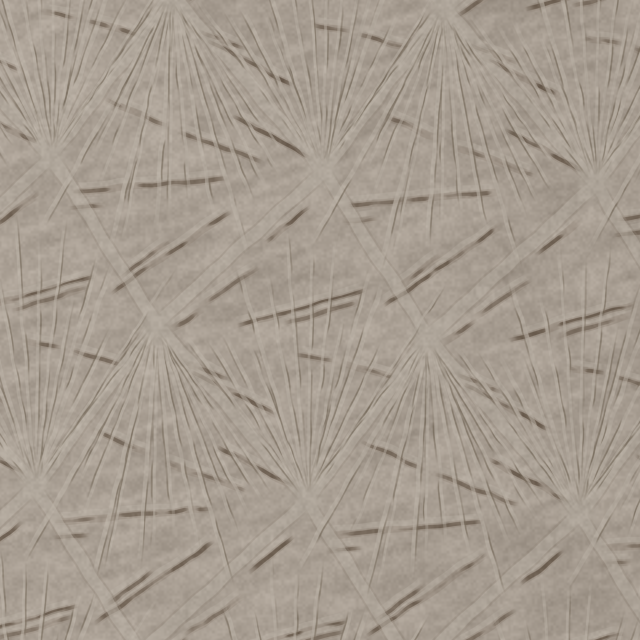
This pattern is drawn by a WebGL 1 fragment shader. Its source:

```glsl
precision highp float;
// Plaster-like relief of string fans radiating from two hubs per cell of a skewed lattice.
// Each segment is wrapped about its own midpoint, so it repeats seamlessly; dark grooves
// lie under pale straps and strings, with canvas-wide noise wearing every repeat differently.
uniform vec2 u_resolution;

float hash(vec2 p) {
  p = fract(p * vec2(0.1031, 0.1137));
  p += dot(p, p.yx + 33.33);
  return fract((p.x + p.y) * p.x * 7.31 + p.y * 13.7);
}

float noise(vec2 p) {
  vec2 i = floor(p), f = fract(p);
  f = f * f * (3.0 - 2.0 * f);
  return mix(mix(hash(i), hash(i + vec2(1, 0)), f.x),
             mix(hash(i + vec2(0, 1)), hash(i + vec2(1, 1)), f.x), f.y);
}

// Offset to the nearest lattice copy of the origin.
vec2 wrapCell(vec2 p) {
  vec2 across = vec2(0.425, -0.021), up = vec2(0.025, 0.515);
  float area = across.x * up.y - across.y * up.x;
  vec2 c = vec2(p.x * up.y - p.y * up.x, across.x * p.y - across.y * p.x) / area;
  c = fract(c + 0.5) - 0.5;
  return c.x * across + c.y * up;
}

// Position along (x) and across (y) the segment ab, measured from its midpoint.
vec2 alongAcross(vec2 p, vec2 a, vec2 b) {
  vec2 q = wrapCell(p - 0.5 * (a + b)), d = normalize(b - a);
  return vec2(dot(q, d), dot(q, vec2(-d.y, d.x)));
}

float band(float v, float halfWidth) {
  float soft = max(0.0012, 0.7 / u_resolution.y);
  return 1.0 - smoothstep(halfWidth - soft, halfWidth + soft, abs(v));
}

// Tapered, chipped dark groove with a pale lip above it.
void groove(inout vec3 color, vec2 p, vec4 s, float depth) {
  vec2 q = alongAcross(p, s.xy, s.zw);
  float halfLen = 0.5 * distance(s.xy, s.zw);
  float side = sign(s.z - s.x);
  float v = q.y * side + 0.004 * (noise(p * 38.0) - 0.5);
  float ends = 1.0 - smoothstep(halfLen - 0.02, halfLen + 0.004, abs(q.x));
  float wear = smoothstep(0.12, 0.55, noise(p * 42.0 + s.xy * 90.0));
  color = mix(color, vec3(0.71, 0.675, 0.63), 0.5 * ends * band(v - 0.009, 0.005));
  color = mix(color, vec3(0.57, 0.52, 0.47), 0.45 * ends * band(v, 0.0055));
  color = mix(color, vec3(0.41, 0.355, 0.30), depth * ends * wear * band(v, 0.0012 + 0.0018 * wear));
}

// Broad soft strap joining two hubs.
void strap(inout vec3 color, vec2 p, vec2 a, vec2 b) {
  vec2 q = alongAcross(p, a, b);
  float ends = 1.0 - smoothstep(-0.02, 0.0, abs(q.x) - 0.5 * distance(a, b));
  float v = q.y + 0.004 * (noise(p * 30.0) - 0.5);
  color = mix(color, vec3(0.57, 0.525, 0.475), 0.35 * ends * band(abs(v) - 0.011, 0.0015));
  color = mix(color, vec3(0.69, 0.655, 0.61), 0.65 * ends * band(v, 0.009));
}

// Fan of thin raised strings, each with a broken shadow on one side.
void fan(inout vec3 color, vec2 p, vec2 hub, float middle, float spread, float seed) {
  for (int i = 0; i < 15; i++) {
    float k = float(i), r = hash(vec2(k * 7.0 + 3.0, seed));
    float angle = middle + spread * ((k + 0.2 + 0.6 * r) / 15.0 - 0.5);
    float len = 0.27 + 0.17 * hash(vec2(seed, k * 5.0 + 1.0));
    vec2 q = alongAcross(p, hub, hub + len * vec2(cos(angle), sin(angle)));
    float wear = noise(p * vec2(55.0, 34.0) + k * 9.0 + seed);
    float v = q.y + 0.003 * (wear - 0.5);
    float ends = 1.0 - smoothstep(0.5 * len - 0.06, 0.5 * len, abs(q.x));
    float w = 0.0018 + 0.0017 * r;
    float side = r > 0.45 ? 1.0 : -1.0;
    float shadow = band(v - side * (w + 0.0012), 0.0014) * smoothstep(0.25, 0.75, wear);
    color = mix(color, vec3(0.47, 0.425, 0.365), 0.65 * ends * shadow);
    color = mix(color, vec3(0.715, 0.68, 0.635), (0.45 + 0.3 * wear) * ends * band(v, w));
  }
}

void main() {
  vec2 canvas = gl_FragCoord.xy / u_resolution.y;
  vec2 p = canvas - vec2(0.505, 0.733);
  vec2 hubA = vec2(0.0), hubB = vec2(0.165, -0.26);

  // Mottled ground with faint sloping brush marks.
  float mottling = noise(canvas * 14.0) + noise(canvas * 37.0 + 5.0) - 1.0;
  float brush = noise(vec2(canvas.x * 16.0 + canvas.y * 6.0, canvas.y * 75.0 - canvas.x * 22.0)) - 0.5;
  vec3 color = vec3(0.655, 0.615, 0.57) + 0.025 * mottling + 0.06 * brush;

  // Grooves, as start and end points around hub A.
  groove(color, p, vec4(0.029, -0.055, 0.276, -0.033), 0.75);
  groove(color, p, vec4(0.029, -0.079, 0.085, -0.074), 0.75);
  groove(color, p, vec4(-0.021, -0.056, -0.091, -0.111), 0.9);
  groove(color, p, vec4(-0.10, -0.15, -0.19, -0.21), 0.6);
  groove(color, p, vec4(0.094, -0.212, 0.28, -0.085), 0.85);
  groove(color, p, vec4(0.107, -0.189, 0.185, -0.13), 0.7);
  groove(color, p, vec4(0.217, -0.332, 0.354, -0.404), 0.95);
  groove(color, p, vec4(0.205, -0.318, 0.276, -0.345), 0.8);
  groove(color, p, vec4(-0.141, 0.085, -0.017, 0.02), 0.9);
  groove(color, p, vec4(0.087, 0.091, 0.18, 0.05), 0.7);
  groove(color, p, vec4(0.2, 0.04, 0.33, -0.007), 0.7);
  groove(color, p, vec4(-0.134, -0.243, 0.068, -0.186), 0.9);
  groove(color, p, vec4(-0.06, -0.238, 0.06, -0.203), 0.6);
  groove(color, p, vec4(-0.043, -0.286, 0.016, -0.296), 0.8);
  groove(color, p, vec4(0.03, -0.3, 0.113, -0.325), 0.75);
  groove(color, p, vec4(-0.245, -0.254, -0.186, -0.215), 0.75);

  // Straps from hub A to its four neighbours, then the string fans.
  strap(color, p, hubA, hubB);
  strap(color, p, hubA, vec2(-0.26, -0.239));
  strap(color, p, hubA, vec2(0.19, 0.255));
  strap(color, p, hubA, vec2(-0.235, 0.276));
  fan(color, p, hubA, 1.57, 1.35, 11.0);
  fan(color, p, hubB, -1.57, 1.35, 29.0);

  // Smooth worn hubs, fine grain and a gentle fall of light to the right.
  float hubDistance = min(length(wrapCell(p - hubA)), length(wrapCell(p - hubB)));
  color = mix(color, vec3(0.685, 0.65, 0.605), 0.75 * (1.0 - smoothstep(0.008, 0.042, hubDistance)));
  float grain = noise(canvas * 240.0) + noise(canvas * 120.0 + 40.0) - 1.0;
  color += 0.04 * grain + 0.02 * (0.5 - canvas.x);
  gl_FragColor = vec4(color, 1.0);
}
```
